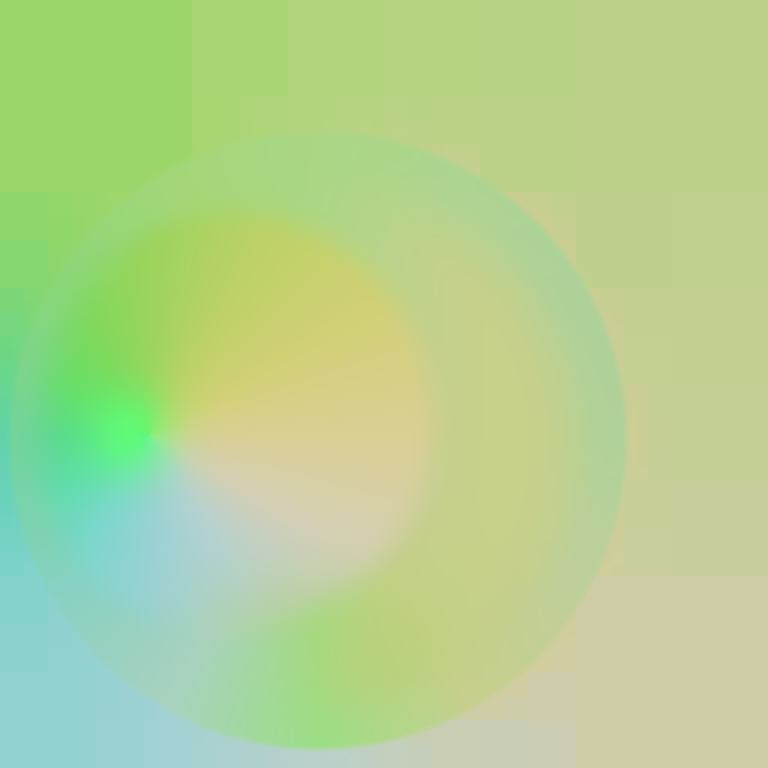
Write a WebGL 2 fragment shader that draws this background.

```glsl
#version 300 es
precision highp float;
// A translucent bubble over a soft mosaic. Hues turn around a bright focus;
// the mosaic is a quadtree that grows finer towards the bubble, and the bubble
// layers a coloured core, a warm shell and a tinted rim.

uniform vec2 u_resolution;
out vec4 fragColor;

const float TAU = 6.2831853;
const int STOPS = 12;

// Layout, in canvas units
const vec2 BUBBLE = vec2(0.414, 0.427);
const float BUBBLE_RADIUS = 0.402;
const float EDGE_SOFTNESS = 0.006;
const vec2 FOCUS = vec2(0.195, 0.434);
const vec2 CORE = vec2(0.293, 0.453);
const vec2 CORE_FADE = vec2(0.240, 0.306);
const vec2 HOTSPOT = vec2(0.169, 0.434);
const float HOTSPOT_SIZE = 0.058;
const vec2 CAUSTIC = vec2(0.495, 0.154);
const float CAUSTIC_SIZE = 0.115;
const float HALO_SIZE = 0.035;

// Mosaic
const float LARGEST_CELL = 0.25;
const int SPLITS = 5;
const float SPLIT_REACH = 0.5;

// Accent colours
const vec3 HOT_GREEN = vec3(0.38, 1.00, 0.46);
const vec3 WARM_SHELL = vec3(0.785, 0.815, 0.540);
const vec3 LEAF = vec3(0.715, 0.815, 0.460);
const vec3 PEACH_HALO = vec3(0.820, 0.805, 0.590);

// Colour wheels: one stop every 30 degrees, counterclockwise from the right
const vec3 BACKDROP_WHEEL[STOPS] = vec3[STOPS](
  vec3(0.765, 0.81, 0.58), vec3(0.74, 0.815, 0.545), vec3(0.705, 0.83, 0.50),
  vec3(0.64, 0.84, 0.42), vec3(0.55, 0.84, 0.42), vec3(0.43, 0.84, 0.52),
  vec3(0.375, 0.825, 0.66), vec3(0.43, 0.825, 0.75), vec3(0.55, 0.82, 0.81),
  vec3(0.62, 0.82, 0.83), vec3(0.74, 0.815, 0.79), vec3(0.82, 0.80, 0.67));
const vec3 CORE_WHEEL[STOPS] = vec3[STOPS](
  vec3(0.855, 0.81, 0.58), vec3(0.82, 0.815, 0.46), vec3(0.74, 0.82, 0.40),
  vec3(0.61, 0.83, 0.36), vec3(0.49, 0.85, 0.36), vec3(0.40, 0.87, 0.41),
  vec3(0.35, 0.85, 0.55), vec3(0.37, 0.86, 0.67), vec3(0.48, 0.84, 0.80),
  vec3(0.60, 0.82, 0.83), vec3(0.70, 0.82, 0.82), vec3(0.83, 0.81, 0.71));
const vec3 RIM_WHEEL[STOPS] = vec3[STOPS](
  vec3(0.69, 0.82, 0.60), vec3(0.68, 0.82, 0.60), vec3(0.68, 0.83, 0.57),
  vec3(0.67, 0.84, 0.52), vec3(0.64, 0.84, 0.47), vec3(0.54, 0.84, 0.47),
  vec3(0.44, 0.83, 0.61), vec3(0.53, 0.82, 0.76), vec3(0.66, 0.82, 0.75),
  vec3(0.61, 0.87, 0.52), vec3(0.78, 0.81, 0.55), vec3(0.75, 0.81, 0.60));

// Blend around a colour wheel by the direction of an offset
vec3 wheelColor(vec3 wheel[STOPS], vec2 offset) {
  float turn = fract(atan(offset.y, offset.x + 1e-5) / TAU) * float(STOPS);
  int stop = int(turn) % STOPS;
  return mix(wheel[stop], wheel[(stop + 1) % STOPS], fract(turn));
}

float glow(vec2 offset, float size) {
  return exp(-dot(offset, offset) / (size * size));
}

float bubbleDistance(vec2 p) {
  return length(p - BUBBLE) - BUBBLE_RADIUS;
}

// Centre of the quadtree cell holding p
vec2 mosaicCenter(vec2 p) {
  float size = LARGEST_CELL;
  vec2 center = (floor(p / size) + 0.5) * size;
  for (int i = 0; i < SPLITS; i++) {
    if (bubbleDistance(center) > SPLIT_REACH * size) break;
    size *= 0.5;
    center = (floor(p / size) + 0.5) * size;
  }
  return center;
}

vec3 backdrop(vec2 p) {
  vec2 cell = mosaicCenter(p);
  vec3 color = wheelColor(BACKDROP_WHEEL, cell - FOCUS);
  float halo = exp(-pow(bubbleDistance(cell) / HALO_SIZE, 2.0));
  float rightSide = smoothstep(0.0, 0.3, cell.x - BUBBLE.x);
  return mix(color, PEACH_HALO, 0.65 * halo * rightSide);
}

vec3 bubble(vec2 p) {
  vec2 q = (p - BUBBLE) / BUBBLE_RADIUS;
  float r = length(q);

  // Core: hues around the focus, greener towards the bottom
  vec3 core = wheelColor(CORE_WHEEL, p - FOCUS);
  float low = 1.0 - smoothstep(0.102, 0.323, p.y);
  core = mix(core, LEAF, low * smoothstep(0.156, 0.43, p.x));
  core = mix(core, HOT_GREEN, 0.85 * glow(p - HOTSPOT, HOTSPOT_SIZE));

  // Shell and rim
  vec3 rim = wheelColor(RIM_WHEEL, q);
  float warmth = smoothstep(-0.1, 0.6, q.x) * (1.0 - smoothstep(0.65, 1.0, r));
  vec3 shell = mix(rim, WARM_SHELL, warmth);
  shell = mix(shell, LEAF, 0.6 * glow(p - CAUSTIC, CAUSTIC_SIZE));
  vec3 color = mix(core, shell, smoothstep(CORE_FADE.x, CORE_FADE.y, length(p - CORE)));
  return mix(color, rim, smoothstep(0.80, 0.99, r));
}

void main() {
  vec2 p = gl_FragCoord.xy / u_resolution;
  float inside = 1.0 - smoothstep(-EDGE_SOFTNESS, EDGE_SOFTNESS, bubbleDistance(p));
  fragColor = vec4(mix(backdrop(p), bubble(p), inside), 1.0);
}
```
